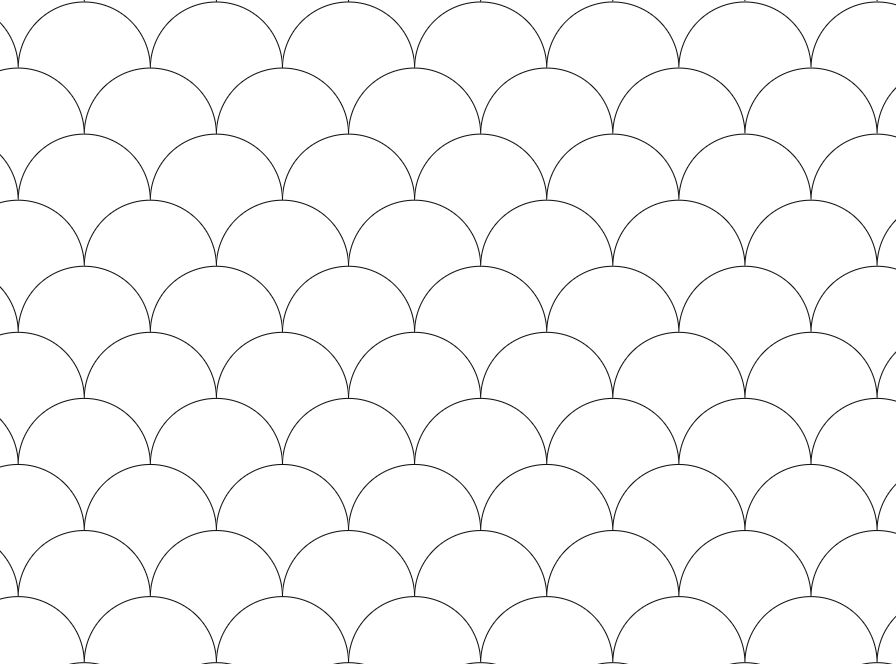
Reproduce this pattern procedurally as a Shadertoy shader.

```glsl
// Fish-scale pattern: staggered rows of thin semicircular outlines on white.

// Lengths are fractions of the canvas height.
const float RADIUS     = 0.0995;
const float LINE_WIDTH = 0.00160;
const vec2  ANCHOR     = vec2(0.6244, 0.4000);  // base centre of one scale
const vec3  PAPER      = vec3(1.0);
const vec3  INK        = vec3(0.08);

// Distance to the upper half of a circle centred on the origin.
float semicircleDistance(vec2 p, float radius) {
    p.x = abs(p.x);
    return p.y > 0.0 ? abs(length(p) - radius)
                     : length(p - vec2(radius, 0.0));
}

// Distance to the nearest scale outline, checking the adjoining rows.
float scalesDistance(vec2 p) {
    float currentRow = floor(p.y / RADIUS);
    float nearest = 1e3;
    for (int i = -1; i <= 1; i++) {
        float row = currentRow + float(i);
        float stagger = RADIUS * mod(row, 2.0);
        float x = mod(p.x + stagger + RADIUS, 2.0 * RADIUS) - RADIUS;
        float y = p.y - row * RADIUS;
        nearest = min(nearest, semicircleDistance(vec2(x, y), RADIUS));
    }
    return nearest;
}

// Share of a pixel covered by a line, also for lines thinner than a pixel.
float lineCoverage(float dist, float width, float pixel) {
    float overlap = 0.5 * (width + pixel) - dist;
    return clamp(overlap, 0.0, min(width, pixel)) / pixel;
}

void mainImage(out vec4 fragColor, in vec2 fragCoord) {
    float pixel = 1.0 / iResolution.y;
    vec2 p = fragCoord * pixel - ANCHOR;
    float ink = lineCoverage(scalesDistance(p), LINE_WIDTH, pixel);
    fragColor = vec4(mix(PAPER, INK, ink), 1.0);
}
```
